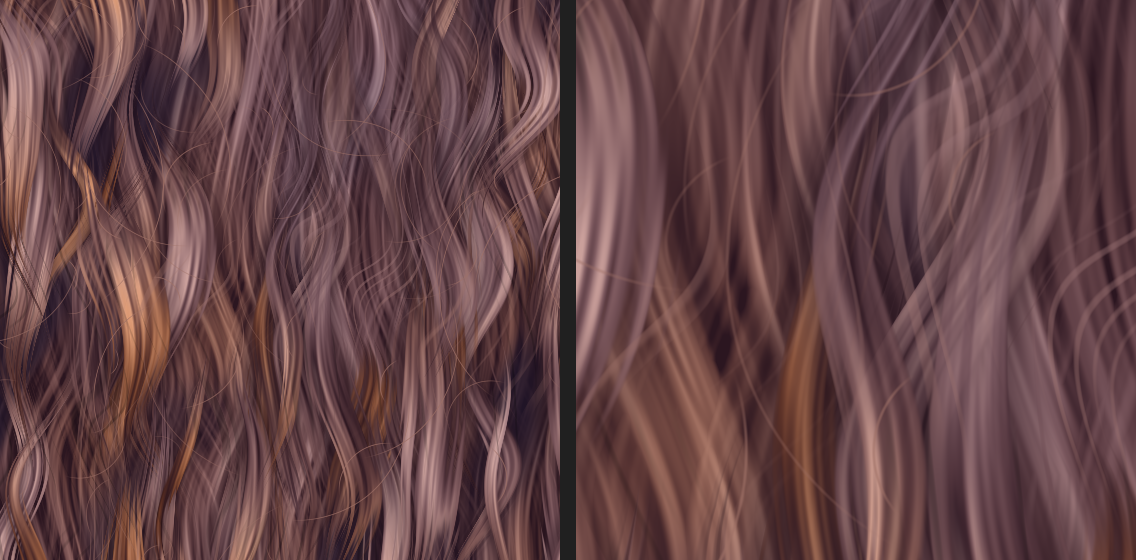
Left: the whole. Right: its middle third, enlarged.
This texture is drawn by a WebGL 1 fragment shader. Its source:

```glsl
precision highp float;
// Long wavy auburn hair: a bed of fine crossing strands with dark gaps, then
// overlapping ragged locks that follow sine paths and carry streaks along
// their length, and last wisps and a scatter of thin loose hairs.

uniform vec2 u_resolution;

#define LOCKS 52
#define LOOSE_HAIRS 90
#define LOCK_WIDTH 0.040
#define WAVE_HEIGHT 0.034
#define STRAND_DENSITY 150.0
#define STRAND_CONTRAST 1.75
#define WISP_STRENGTH 0.42
#define HAIR_WIDTH 0.0017
#define DARK vec3(0.17, 0.085, 0.125)
#define GAP vec3(0.11, 0.075, 0.16)

float hash(vec2 p) {
  return fract(sin(dot(p, vec2(127.1, 311.7))) * 43758.5);
}

// Four random values from a single sine.
vec4 hash4(float id, float seed) {
  return fract(sin(id * 12.99 + seed * 78.23) * vec4(43758.5, 28001.8, 50849.4, 12739.2));
}

float noise(vec2 p) {
  vec2 i = floor(p), f = fract(p);
  f = f * f * (3.0 - 2.0 * f);
  return mix(mix(hash(i), hash(i + vec2(1.0, 0.0)), f.x),
             mix(hash(i + vec2(0.0, 1.0)), hash(i + vec2(1.0, 1.0)), f.x), f.y);
}

// Streaks that run along y; x is measured in strands.
float strands(vec2 q) {
  return 0.44 * noise(q) + 0.24 * noise(q * vec2(1.7, 1.4) + 17.0)
       + 0.32 * noise(q * vec2(0.33, 0.7) + 41.0);
}

// Colour from shadow to shine, between a mauve and a copper ramp.
vec3 hairColor(float tone, float warm) {
  vec3 low = mix(vec3(0.37, 0.25, 0.29), vec3(0.34, 0.19, 0.17), warm);
  vec3 mid = mix(vec3(0.53, 0.40, 0.45), vec3(0.53, 0.335, 0.265), warm);
  vec3 high = mix(vec3(0.72, 0.59, 0.63), vec3(0.78, 0.55, 0.44), warm);
  float t = clamp(tone, 0.0, 1.15) * 3.0;
  vec3 c = mix(DARK, low, clamp(t, 0.0, 1.0));
  c = mix(c, mid, clamp(t - 1.0, 0.0, 1.0));
  return mix(c, high, clamp(t - 2.0, 0.0, 1.4));
}

// Fine strands behind the locks, in two sheets that cross at a slant.
vec3 strandBed(vec2 p, float coolness) {
  float bend = 0.035 * sin(p.y * 8.0 + 5.0 * noise(p * vec2(3.0, 1.5)));
  float sheetA = strands(vec2((p.x + bend) * STRAND_DENSITY, p.y * 6.0));
  float sheetB = strands(vec2((p.x - bend + 0.12 * p.y) * STRAND_DENSITY + 70.0, p.y * 7.0));
  float streak = mix(sheetA, max(sheetA, sheetB), 0.5) - 0.53;
  float patches = noise(vec2((p.x + bend) * 9.0, p.y * 3.5) + 8.0);
  float tone = 0.40 + STRAND_CONTRAST * streak + 0.4 * (patches - 0.5) + 0.14 * coolness;
  vec3 c = hairColor(tone, clamp(0.75 * noise(p * 5.0 + 3.0) + 0.15 - 0.6 * coolness, 0.0, 1.0));
  float gap = smoothstep(0.6, 0.85, noise(vec2((p.x + bend) * 11.0, p.y * 4.0) + 30.0));
  return mix(c, GAP, gap * 0.75 * (1.0 - 0.7 * coolness));
}

// One lock painted over the colour below, with a soft shadow around it.
vec3 paintLock(vec3 below, vec2 p, float id, float coolness) {
  vec4 a = hash4(id, 3.0);
  vec2 center = vec2(fract(id * 0.618 + 0.1 * a.x) * 1.12 - 0.06, a.y * 1.25 - 0.17);
  float rise = p.y - center.y;
  float t = rise / (0.18 + 0.23 * a.z);
  if (abs(t) > 1.2 || abs(p.x - center.x) > 0.25) return below;

  vec4 b = hash4(id, 11.0), c = hash4(id, 23.0);
  float freq = 9.0 + 6.0 * b.z;
  float phase = rise * freq + 6.283 * b.w;
  float height = WAVE_HEIGHT * (0.45 + a.w);
  float lean = 0.26 * (b.x - 0.5);
  float path = center.x + lean * rise + height * (sin(phase) + 0.2 * sin(phase * 1.9 + id));
  float slope = lean + height * freq * cos(phase);
  float fullWidth = LOCK_WIDTH * (0.4 + 1.1 * b.y);
  float width = fullWidth * mix(1.0, 0.45, min(t * t, 1.0)) * (0.88 + 0.2 * sin(phase * 0.7));
  float u = (p.x - path) / (width * sqrt(1.0 + slope * slope));
  if (abs(u) > 2.2) return below;

  float twist = (c.x - 0.5) * 1.8 * t;
  float across = (u + twist) * fullWidth * STRAND_DENSITY + id * 9.0;
  float streak = strands(vec2(across, p.y * 6.0 + id));
  float ends = 1.0 - smoothstep(0.55, 1.0, abs(t) + 1.3 * (streak - 0.5));
  float cover = smoothstep(0.0, 0.3, 0.95 - abs(u) + 2.0 * (streak - 0.5)) * ends;
  float shadow = (1.0 - smoothstep(0.5, 2.0, abs(u + 0.2))) * ends;
  below = mix(below, DARK * 0.85, 0.4 * shadow);

  float shine = 0.17 * sin(phase + 1.5 * c.y + u) + 0.25 * (noise(vec2(u * 1.5, p.y * 9.0) + id) - 0.5);
  float tone = 0.64 + 0.26 * (c.z - 0.5) - 0.26 * u * u + 0.2 * u * (c.w - 0.5)
             + shine + STRAND_CONTRAST * (streak - 0.5);
  float warm = 0.5 + 0.35 * sin(p.y * 7.0 + id * 3.7) + 0.4 * (streak - 0.5) - 0.45 * coolness;
  vec3 color = hairColor(tone, clamp(warm + 0.08, 0.0, 1.0));
  color += vec3(0.045, 0.005, -0.045) * smoothstep(0.6, 0.9, warm);
  return mix(below, color, cover * (0.93 - 0.5 * coolness));
}

// Sparse strands that drift across the locks, slanting by lean.
float wisps(vec2 p, float lean, float seed) {
  float bend = 0.03 * sin(p.y * 10.0 + seed + 4.0 * sin(p.x * 5.0 + p.y * 3.0 + seed));
  float line = noise(vec2((p.x + bend + lean * p.y) * STRAND_DENSITY * 1.15 + seed * 31.0, p.y * 4.0));
  return smoothstep(0.68, 0.95, line) * smoothstep(0.35, 0.7, noise(p * 6.0 + seed * 7.0));
}

// A single stray hair: part of a thin circle.
float looseHair(vec2 p, float id) {
  vec4 a = hash4(id, 51.0), b = hash4(id, 67.0);
  float radius = 0.03 + 0.25 * a.z * a.z;
  float angle = (b.x - 0.5) * 2.0 + 3.1416 * step(0.5, b.y);
  vec2 facing = vec2(cos(angle), sin(angle));
  vec2 d = p - a.xy * 1.1 + 0.05 + facing * radius;
  float dist = length(d);
  float span = smoothstep(0.6, 0.88, dot(d, facing) / max(dist, 0.001));
  float width = max(HAIR_WIDTH, 1.0 / u_resolution.y);
  return (1.0 - smoothstep(0.0, width, abs(dist - radius))) * span * (0.2 + 0.5 * b.z);
}

void main() {
  vec2 p = gl_FragCoord.xy / u_resolution;
  // The upper middle is smoother and more mauve than the rest.
  float coolness = 1.0 - smoothstep(0.1, 0.48, length((p - vec2(0.62, 0.82)) * vec2(1.4, 0.9)));
  vec2 q = p + vec2(0.022 * (noise(p * vec2(7.0, 5.0)) - 0.5), 0.0);

  vec3 color = strandBed(q, coolness);
  for (int i = 0; i < LOCKS; i++) color = paintLock(color, q, float(i), coolness);
  color = mix(color, color * 0.5, WISP_STRENGTH * wisps(q, 0.1, 5.0));
  color = mix(color, hairColor(0.8, 0.6 - 0.5 * coolness), WISP_STRENGTH * wisps(q, -0.15, 2.0));
  vec3 looseTint = hairColor(0.8, 0.65);
  for (int i = 0; i < LOOSE_HAIRS; i++) color = mix(color, looseTint, looseHair(q, float(i)));
  gl_FragColor = vec4(color, 1.0);
}
```
